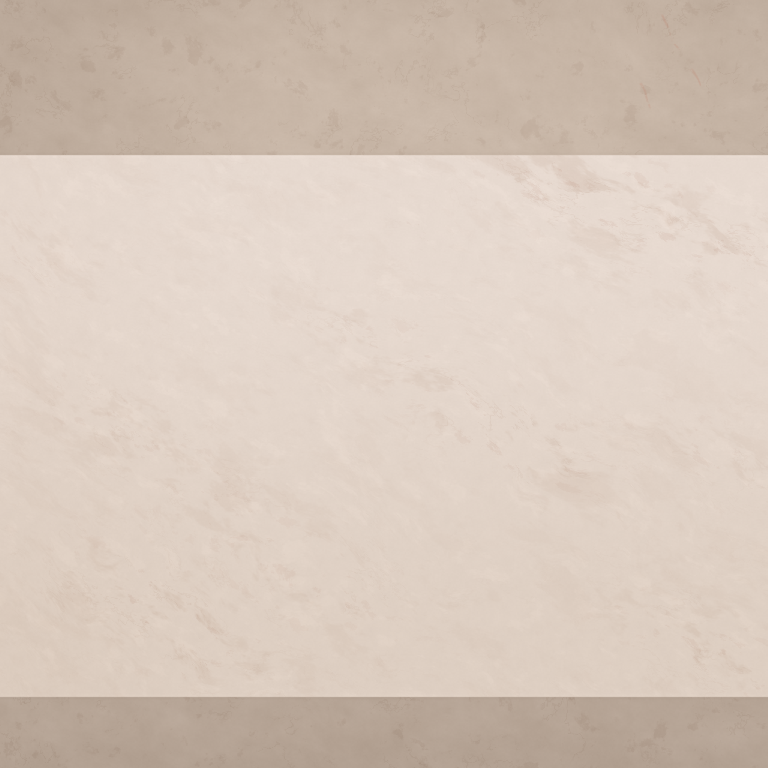
Write a Shadertoy shader that draws this texture.

```glsl
vec3 hash3(vec2 p) {
    vec3 q = vec3(dot(p, vec2(127.1, 311.7)), dot(p, vec2(269.5, 183.3)), dot(p, vec2(419.2, 371.9)));
    return fract(sin(q) * 43758.5);
}

// Cellular noise: soft signed blobs around one random point per cell
float cellBlobs(vec2 p) {
    vec2 cell = floor(p), local = fract(p);
    float sum = 0.0;
    for (int y = -1; y <= 1; y++)
    for (int x = -1; x <= 1; x++) {
        vec2 offset = vec2(x, y);
        vec3 h = hash3(cell + offset);
        vec2 d = offset + h.xy - local;
        float w = max(0.0, 1.0 - dot(d, d));
        sum += w * w * w * (2.0 * h.z - 1.0);
    }
    return sum;
}

float clouds(vec2 p) {
    float sum = 0.0, amp = 0.48;
    for (int i = 0; i < 5; i++) {
        sum += amp * cellBlobs(p);
        p = mat2(1.96, 0.4, -0.4, 1.96) * p + 7.3;
        amp *= 0.68;
    }
    return sum;
}

// Coordinates along and across a direction falling to the right
vec2 slant(vec2 p, float angle) {
    float c = cos(angle), s = sin(angle);
    return vec2(c * p.x - s * p.y, s * p.x + c * p.y);
}

float segment(vec2 p, vec2 a, vec2 b) {
    vec2 ab = b - a;
    return length(p - a - ab * clamp(dot(p - a, ab) / dot(ab, ab), 0.0, 1.0));
}

// Zones where the veining gathers: centre, length, strength
float veinZones(vec2 p) {
    const vec4 zones[11] = vec4[11](
        vec4(0.77, 0.745, 0.17, 0.95), vec4(0.97, 0.68, 0.10, 0.60),
        vec4(0.66, 0.44, 0.13, 0.90), vec4(0.49, 0.555, 0.11, 0.50),
        vec4(0.92, 0.42, 0.10, 0.50), vec4(0.17, 0.44, 0.15, 0.45),
        vec4(0.39, 0.26, 0.16, 0.55), vec4(0.21, 0.20, 0.15, 0.85),
        vec4(0.92, 0.16, 0.13, 0.60), vec4(0.55, 0.70, 0.035, 0.55),
        vec4(0.02, 0.68, 0.10, 0.45));
    float sum = 0.0;
    for (int i = 0; i < 11; i++) {
        vec2 d = slant(p - zones[i].xy, 0.48) / (zones[i].z * vec2(1.0, 0.38));
        sum += zones[i].w * exp(-dot(d, d));
    }
    return min(sum, 1.1);
}

vec3 panelStone(vec2 p) {
    vec3 col = mix(vec3(0.867, 0.808, 0.758), vec3(0.904, 0.852, 0.814), smoothstep(0.08, 0.72, p.y));
    col -= vec3(0.008, 0.011, 0.014) * smoothstep(0.35, 0.0, p.x);
    float zone = veinZones(p);

    // Slanted grain, steeper in the lower left, bent and frayed by noise
    vec2 bent = p + 0.018 * vec2(cellBlobs(p * 7.0), cellBlobs(p * 7.0 + 31.0));
    bent += 0.005 * vec2(cellBlobs(p * 34.0), cellBlobs(p * 34.0 + 11.0));
    vec2 grain = slant(bent, 0.48 + 0.12 * smoothstep(0.6, 0.2, p.x + 0.5 * p.y));
    float stain = smoothstep(0.0, 0.42, clouds(grain * vec2(14.0, 31.0)));
    col -= vec3(0.029, 0.040, 0.047) * stain * (0.25 + zone);

    // Short broken threads, warm flecks and pale scratches
    float breaks = smoothstep(0.0, 0.35, cellBlobs(grain * vec2(22.0, 40.0) + 67.0));
    float thread = 1.0 - smoothstep(0.0, 0.09, abs(clouds(grain * vec2(17.0, 38.0) + 19.0)));
    col -= vec3(0.019, 0.027, 0.031) * thread * breaks * (0.25 + zone);
    float fleck = smoothstep(0.28, 0.6, clouds(grain * vec2(38.0, 80.0) + 53.0));
    col -= vec3(0.027, 0.045, 0.050) * fleck * (0.12 + zone);
    col += 0.011 * smoothstep(0.12, 0.5, clouds(grain * vec2(25.0, 52.0) + 83.0));
    return col + 0.008 * clouds(p * 62.0);
}

vec3 bandStone(vec2 p) {
    vec3 top = mix(vec3(0.735, 0.665, 0.605), vec3(0.785, 0.717, 0.657), smoothstep(-0.05, 0.4, p.x));
    top -= 0.025 * smoothstep(0.75, 1.05, p.x) + 0.015 * smoothstep(0.93, 1.0, p.y);
    vec3 low = vec3(0.712, 0.643, 0.585) - 0.010 * smoothstep(0.06, 0.0, p.y);
    vec3 col = mix(low, top, step(0.5, p.y));

    // Mottling with scattered dark specks and faint threads
    vec2 bent = p + 0.012 * vec2(cellBlobs(p * 14.0), cellBlobs(p * 14.0 + 17.0));
    float cloud = clouds(slant(bent, 0.4) * vec2(15.0, 22.0) + 5.0);
    col += vec3(0.020, 0.022, 0.024) * cloud;
    float breaks = smoothstep(0.0, 0.4, cellBlobs(p * 26.0 + 29.0));
    float thread = 1.0 - smoothstep(0.0, 0.08, abs(clouds(bent * 24.0 + 41.0)));
    col -= vec3(0.021, 0.025, 0.027) * thread * breaks;
    col -= vec3(0.025, 0.030, 0.032) * smoothstep(0.25, 0.6, clouds(bent * 40.0 + 71.0));

    // Rusty slivers at the upper right
    const vec4 slivers[3] = vec4[3](vec4(0.862, 0.980, 0.884, 0.936),
        vec4(0.897, 0.916, 0.912, 0.888), vec4(0.834, 0.890, 0.846, 0.860));
    for (int i = 0; i < 3; i++) {
        float d = segment(p + 0.003 * cellBlobs(p * 60.0), slivers[i].xy, slivers[i].zw);
        float wear = smoothstep(-0.4, 0.3, clouds(p * 90.0));
        col -= vec3(0.005, 0.050, 0.055) * wear * smoothstep(0.0028, 0.0, d);
    }
    return col + 0.007 * clouds(p * 65.0 + 9.0);
}

void mainImage(out vec4 fragColor, in vec2 fragCoord) {
    vec2 p = fragCoord / iResolution.xy;
    float px = 0.75 / iResolution.y;
    float inside = min(p.y - 0.0925, 0.798 - p.y);
    vec3 col = mix(bandStone(p), panelStone(p), smoothstep(-px, px, inside));

    // Faint rim and shadow along both panel edges
    col += 0.007 * exp(-pow((inside - 0.002) / 0.0016, 2.0));
    col -= 0.012 * exp(-pow((inside + 0.002) / 0.0016, 2.0));
    col += 0.006 * (hash3(floor(p * 512.0)).x - 0.5);
    fragColor = vec4(col, 1.0);
}
```
